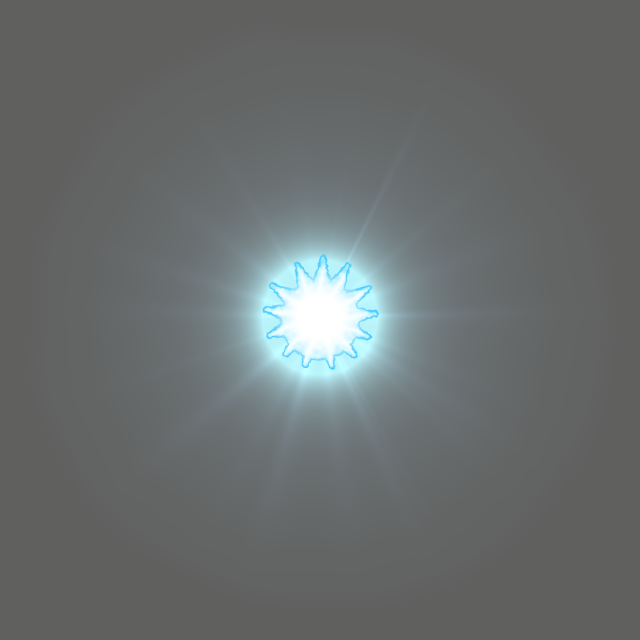
This background is drawn by a Shadertoy shader. Its source:

```glsl
const float PI = 3.14159;
const float TAU = 6.28318;

float hash(vec2 p) {
    vec3 q = fract(p.xyx * vec3(0.1031, 0.1030, 0.0973));
    q += dot(q, q.yzx + 33.33);
    return fract((q.x + q.y) * q.z);
}

float noise(vec2 p) {
    vec2 cell = floor(p), f = fract(p);
    f = f * f * (3.0 - 2.0 * f);
    return mix(mix(hash(cell), hash(cell + vec2(1, 0)), f.x),
               mix(hash(cell + vec2(0, 1)), hash(cell + vec2(1, 1)), f.x), f.y);
}

// Soft angular wedge around a bearing given in degrees
float beam(float angle, float bearing, float width) {
    float offset = mod(angle - radians(bearing) + PI, TAU) - PI;
    offset /= radians(width);
    return exp(-offset * offset);
}

float rays(float angle) {
    // Faint beams of varied width all around
    float light = 0.0;
    for (int i = 0; i < 18; i++) {
        float n = float(i);
        float bearing = 20.0 * n + 6.0 * (hash(vec2(n, 3.0)) - 0.5);
        float width = mix(0.7, 4.5, hash(vec2(n, 17.0)));
        light += mix(0.12, 0.4, hash(vec2(n, 41.0))) * beam(angle, bearing, width);
    }
    // Dominant beams
    light += 0.75 * beam(angle, 63.7, 1.3);
    light += 0.55 * beam(angle, 1.5, 2.2);
    light += 0.55 * beam(angle, -33.0, 4.5);
    light += 0.6 * beam(angle, -66.0, 3.0);
    light += 0.65 * beam(angle, -105.6, 3.5);
    light += 0.5 * beam(angle, -140.0, 4.5);
    return light;
}

// Crystal cluster: x is the signed distance, y the brightness of the ridges
vec2 crystals(vec2 p) {
    float dist = length(p + vec2(0.0, 0.004)) - 0.063;
    float ridge = 0.0;
    for (int i = 0; i < 13; i++) {
        float n = float(i);
        float bearing = radians(88.0) - TAU * n / 13.0
                      + 0.1 * (hash(vec2(n, 7.0)) - 0.5);
        vec2 axis = vec2(cos(bearing), sin(bearing));
        float reach = 0.085 + 0.006 * axis.y + 0.004 * (hash(vec2(n, 9.0)) - 0.5);
        float along = dot(p, axis);
        float across = dot(p, vec2(-axis.y, axis.x));
        float h = clamp(along / reach, 0.0, 1.0);
        float width = mix(0.018, 0.005, smoothstep(0.4, 1.05, h));
        dist = min(dist, length(vec2(across, along - h * reach)) - width);
        float bend = (across - 0.003 * sin(along * 50.0 + n)) / 0.0048;
        ridge = max(ridge, exp(-bend * bend) * step(0.0, along)
                         * (1.0 - smoothstep(0.07, 0.09, along)));
    }
    return vec2(dist, ridge);
}

void mainImage(out vec4 fragColor, in vec2 fragCoord) {
    vec2 p = (fragCoord - vec2(0.5, 0.504) * iResolution.xy) / iResolution.y;
    float r = length(p);
    float angle = atan(p.y, p.x);
    float pixel = 1.0 / iResolution.y;

    // Grey field with a wide halo whose rim is slightly uneven
    vec3 color = vec3(0.376, 0.377, 0.374);
    float rim = 0.47 + 0.02 * (noise(p * 9.0 + 20.0) - 0.5);
    float fade = 1.0 - smoothstep(0.28, rim, r);
    float outside = max(r - 0.09, 0.0);
    color += vec3(0.45, 0.73, 0.88) * 0.2 * exp(-outside / 0.12) * fade;
    color += vec3(0.008, 0.011, 0.012) * (1.0 - smoothstep(rim - 0.05, rim, r));

    // Rays and the bright inner aura
    color += vec3(0.55, 0.74, 1.0) * 0.11 * rays(angle) * exp(-outside / 0.13) * fade;
    color += vec3(0.6, 1.0, 1.0) * 0.42 * exp(-outside / 0.032);

    // Crystals with a ragged cyan rim and pale facets
    vec2 cluster = crystals(p);
    float dist = cluster.x + 0.003 * (noise(p * 260.0) - 0.5);
    float grain = noise(p * 150.0 + 40.0);
    vec3 ice = mix(vec3(0.55, 0.89, 1.0), vec3(0.84, 0.99, 1.0), grain);
    ice = mix(vec3(0.25, 0.78, 1.0), ice, smoothstep(0.0005, 0.005, -dist));
    ice = mix(ice, vec3(0.97, 1.0, 1.0), 0.85 * cluster.y * smoothstep(0.001, 0.005, -dist));

    // White-hot core
    ice = mix(ice, vec3(1.0), 1.0 - smoothstep(0.03, 0.083, r));
    color = mix(color, ice, 1.0 - smoothstep(-pixel, pixel, dist));

    fragColor = vec4(min(color, 1.0), 1.0);
}
```
